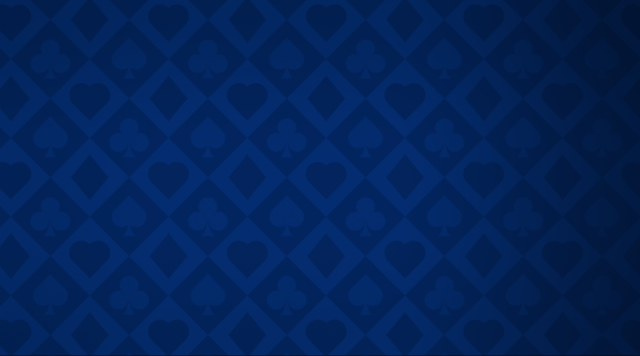
Reproduce this pattern procedurally as a Shadertoy shader.

```glsl
// Blue card-table backdrop: a diamond checker holding the four suits, under a soft vignette.

const float PITCH = 0.2214;                    // repeat size, in canvas heights
const vec2 FIRST_CELL = vec2(0.0306, 0.9447);  // centre of the top-left light cell

const vec3 LIGHT_CELL = vec3(0.015, 0.176, 0.443);
const vec3 LIGHT_SUIT = vec3(0.010, 0.142, 0.366);
const vec3 DARK_CELL  = vec3(0.010, 0.144, 0.373);
const vec3 DARK_SUIT  = vec3(0.014, 0.171, 0.430);

float hash21(vec2 p) {
    vec3 q = fract(vec3(p.xyx) * 0.1031);
    q += dot(q, q.yzx + 33.33);
    return fract((q.x + q.y) * q.z);
}

float fill(float dist, float blur) {
    return 1.0 - smoothstep(-blur, blur, dist);
}

float rhombus(vec2 p, vec2 radius) {
    p = abs(p) / radius;
    return (p.x + p.y - 1.0) * radius.x * radius.y / length(radius);
}

// Heart standing on its tip at the origin, about 1.1 tall
float unitHeart(vec2 p) {
    p.x = abs(p.x);
    if (p.x + p.y > 1.0) return length(p - vec2(0.25, 0.75)) - 0.35355;
    vec2 toNotch = p - vec2(0.0, 1.0);
    vec2 toSide = p - 0.5 * max(p.x + p.y, 0.0);
    return sqrt(min(dot(toNotch, toNotch), dot(toSide, toSide))) * sign(p.x - p.y);
}

float heart(vec2 p, float size) {
    return unitHeart(p / size) * size;
}

// Stem flaring out towards its foot
float stem(vec2 p, float top, float foot) {
    float t = clamp((top - p.y) / (top - foot), 0.0, 1.0);
    float side = (abs(p.x) - mix(0.014, 0.075, t * t * t)) * 0.75;
    return max(side, max(p.y - top, foot - p.y));
}

float spade(vec2 p) {
    float leaf = heart(vec2(p.x, 0.272 - p.y), 0.365);
    return min(leaf, stem(p, -0.03, -0.245));
}

float club(vec2 p) {
    vec2 side = vec2(abs(p.x), p.y);
    float lobes = min(length(p - vec2(0.0, 0.128)), length(side - vec2(0.133, -0.057))) - 0.119;
    float core = length(p) - 0.06;
    return min(min(lobes, core), stem(p, 0.0, -0.245));
}

float isOdd(vec2 id) {
    return mod(id.x + id.y, 2.0);
}

vec3 suitChecker(vec2 grid, float blur) {
    // Light cells alternate heart and diamond
    vec2 lightId = floor(grid + 0.5);
    vec2 lightPos = grid - lightId;
    float redSuit = isOdd(lightId) < 0.5
        ? heart(lightPos + vec2(0.0, 0.280), 0.43)
        : rhombus(lightPos, vec2(0.24, 0.29));
    vec3 light = mix(LIGHT_CELL, LIGHT_SUIT, fill(redSuit, blur));

    // Dark cells, half a step away, alternate club and spade
    vec2 darkId = floor(grid);
    vec2 darkPos = grid - darkId - 0.5;
    float blackSuit = isOdd(darkId) > 0.5 ? club(darkPos) : spade(darkPos);
    vec3 dark = mix(DARK_CELL, DARK_SUIT, fill(blackSuit, blur));

    return mix(dark, light, fill(rhombus(lightPos, vec2(0.5)), blur));
}

// Brightest left of centre, deepest along the right side
float vignette(vec2 uv) {
    float right  = 1.0 - 0.42 * smoothstep(0.58, 1.08, uv.x);
    float left   = 0.93 + 0.07 * smoothstep(0.0, 0.30, uv.x);
    float top    = 1.0 - 0.14 * smoothstep(0.55, 1.0, uv.y);
    float bottom = 0.93 + 0.07 * smoothstep(0.0, 0.40, uv.y);
    return right * left * top * bottom;
}

void mainImage(out vec4 fragColor, in vec2 fragCoord) {
    vec2 uv = fragCoord / iResolution.xy;
    vec2 p = fragCoord / iResolution.y;
    float pixel = 1.0 / iResolution.y;

    vec3 color = suitChecker((p - FIRST_CELL) / PITCH, pixel / PITCH);

    // Contrast fades into the shadow on the right
    vec3 haze = vec3(0.012, 0.158, 0.403);
    color = mix(color, haze, 0.25 * smoothstep(0.6, 1.0, uv.x));
    color *= vignette(uv);

    // Fine cloth grain and a thin dark lower edge
    color *= 1.0 + 0.008 * (hash21(floor(p * 284.0)) - 0.5);
    color *= mix(0.65, 1.0, smoothstep(0.0015, 0.0015 + pixel, p.y));

    fragColor = vec4(color, 1.0);
}
```
